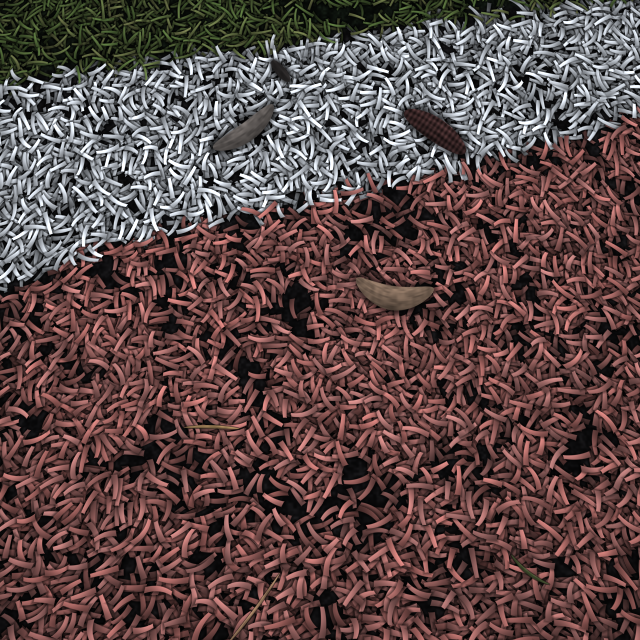
This texture is drawn by a Shadertoy shader. Its source:

```glsl
// Artificial turf seen at a slant: a green strip, a painted white line and a red field.
// Layers of jittered grid cells each hold one bent blade, painted from deep to high
// over dark rubber granules; a few dry husks and straws lie on top.

#define CELL 0.030         // blade spacing at the near edge
#define BLADE_WIDTH 0.0043 // half width of a red blade
#define LAYERS 7
#define RED_TINT vec3(0.76, 0.465, 0.445)
#define WHITE_TINT vec3(0.90, 0.93, 0.97)
#define GREEN_TINT vec3(0.33, 0.43, 0.23)
#define SHADOW 0.42        // darkening around each blade
#define SHADOW_REACH 0.006

vec4 hash4(vec2 p) {
    vec4 h = fract(p.xyxy * vec4(0.1031, 0.1030, 0.0973, 0.1099));
    h += dot(h, h.wzxy + 33.33);
    return fract((h.xxyz + h.yzzw) * h.zywx);
}

float noise(vec2 p) {
    vec2 i = floor(p), f = fract(p);
    f = f * f * (3.0 - 2.0 * f);
    float low = mix(hash4(i).x, hash4(i + vec2(1, 0)).x, f.x);
    float high = mix(hash4(i + vec2(0, 1)).x, hash4(i + vec2(1, 1)).x, f.x);
    return mix(low, high, f.y);
}

// Ground coordinates: blades shrink gently toward the top
vec2 toGround(vec2 uv) {
    return vec2((uv.x - 0.5) * (1.0 + 0.5 * uv.y), uv.y + 0.25 * uv.y * uv.y);
}

vec2 toCanvas(vec2 q) {
    float y = 2.0 * (sqrt(max(1.0 + q.y, 0.0)) - 1.0);
    return vec2(q.x / (1.0 + 0.5 * y) + 0.5, y);
}

// x: height above the red border, y: height above the green border
vec2 borders(vec2 uv) {
    float c = uv.x - 0.5;
    return uv.y - vec2(0.69 + 0.2 * c + 0.28 * c * c * c, 0.868 + 0.14 * uv.x);
}

vec3 granules(vec2 q) {
    float lump = noise(q * 95.0) * 0.6 + noise(q * 210.0) * 0.4;
    return mix(vec3(0.025, 0.024, 0.027), vec3(0.13, 0.125, 0.135), lump * lump);
}

void paintBlade(inout vec3 col, vec2 q, vec2 cell, float layer, vec2 shift, float aa) {
    vec4 h = hash4(cell + layer * 57.0 + 211.0);
    vec4 k = hash4(h.xy * 731.0 + h.zw * 97.0);
    vec2 root = (cell + h.xy - shift) * CELL;

    // The colour is chosen at the root, so the borders stay ragged
    vec2 edge = borders(toCanvas(root)) + (k.xy - 0.5) * 0.026;
    bool white = edge.x > 0.0 && edge.y < 0.0;
    bool green = edge.y >= 0.0;
    float clump = smoothstep(0.2, 0.65, noise(root * 17.0 + 40.0));
    float density = white ? mix(0.55, 0.95, clump) : mix(0.28, 0.90, clump);
    if (h.z > density) return;

    // Bent strip in its own frame
    float angle = 6.283 * noise(root * 11.0 + 9.0) + (k.z - 0.5) * 3.8;
    vec2 dir = vec2(cos(angle), sin(angle));
    vec2 r = q - root;
    float reach = CELL * mix(0.50, 0.86, h.w);
    float width = BLADE_WIDTH * (green ? 0.62 : white ? 0.92 : 1.0);
    float s = dot(r, dir) / reach;
    float n = dot(r, vec2(-dir.y, dir.x)) + (k.w - 0.5) * 0.5 * reach * (s * s - 0.3);
    float d = max(abs(n) - width * (1.0 - 0.22 * s), (abs(s) - 1.0) * reach);

    // Lighter toward the tip, the upper layers and one long side
    float level = (layer + 1.0) / float(LAYERS);
    float tone = mix(0.40, 1.0, level) * mix(0.78, 1.10, k.y);
    tone *= mix(0.70, 1.06, smoothstep(-1.0, 0.5, s));
    tone *= 1.0 + 0.12 * clamp(n / width, -1.0, 1.0) * sign(dir.x);
    vec3 tint = green ? mix(GREEN_TINT, vec3(0.45, 0.47, 0.30), k.x * k.x)
              : white ? WHITE_TINT * 1.04 : RED_TINT * mix(vec3(1), vec3(0.92, 1.02, 1.04), k.x);
    col *= 1.0 - SHADOW * (1.0 - smoothstep(0.0, SHADOW_REACH, d));
    col = mix(col, tint * tone, 1.0 - smoothstep(-aa, aa, d));
}

// Tapered curved scrap from a to b, with shadow, rounded light and streaks
void paintScrap(inout vec3 col, vec2 p, vec2 a, vec2 b, float bend, float radius, vec3 tint, float scales) {
    vec2 axis = b - a;
    float len = length(axis);
    vec2 u = axis / len;
    float t = dot(p - a, u) / len;
    float arc = max(4.0 * t * (1.0 - t), 0.0);
    float n = dot(p - a, vec2(-u.y, u.x)) - bend * arc;
    float d = max(abs(n) - radius * sqrt(arc), (abs(t - 0.5) - 0.5) * len);
    float aa = 0.8 / iResolution.y;
    float round_ = clamp(n / radius, -1.0, 1.0);
    float streak = noise(vec2(t * len * 80.0, n * 380.0)) * 0.6 + noise(p * 170.0) * 0.4;
    float ridge = sin(t * 50.0 + n * 330.0) * sin(t * 50.0 - n * 330.0);
    float light = (0.72 + 0.5 * streak) * (0.92 + 0.25 * round_) * (1.0 + scales * ridge);
    col *= 1.0 - 0.55 * (1.0 - smoothstep(0.0, min(radius, 0.012), d));
    col = mix(col, tint * light, 1.0 - smoothstep(-aa, aa, d));
}

void mainImage(out vec4 fragColor, in vec2 fragCoord) {
    vec2 uv = fragCoord / iResolution.xy;
    vec2 q = toGround(uv);
    float aa = 0.75 * (1.0 + 0.5 * uv.y) / iResolution.y;
    vec3 col = granules(q);
    col = mix(col, col * vec3(0.8, 1.15, 0.75), smoothstep(0.0, 0.02, borders(uv).y));

    // Turf, deep layers first
    for (int l = 0; l < LAYERS; l++) {
        vec2 shift = float(l) * vec2(0.37, 0.61);
        vec2 cell = floor(q / CELL + shift);
        for (int j = -1; j <= 1; j++)
            for (int i = -1; i <= 1; i++)
                paintBlade(col, q, cell + vec2(i, j), float(l), shift, aa);
    }

    // Husks, cone and leaf
    paintScrap(col, uv, vec2(0.556, 0.563), vec2(0.678, 0.547), -0.021, 0.019, vec3(0.47, 0.39, 0.33), 0.0);
    paintScrap(col, uv, vec2(0.333, 0.768), vec2(0.427, 0.836), -0.010, 0.015, vec3(0.36, 0.34, 0.33), 0.0);
    paintScrap(col, uv, vec2(0.632, 0.826), vec2(0.727, 0.761), 0.004, 0.018, vec3(0.21, 0.14, 0.14), 0.5);
    paintScrap(col, uv, vec2(0.425, 0.905), vec2(0.452, 0.873), 0.0, 0.008, vec3(0.16, 0.15, 0.15), 0.0);

    // Straws
    paintScrap(col, uv, vec2(0.288, 0.332), vec2(0.374, 0.330), 0.002, 0.0024, vec3(0.62, 0.50, 0.34), 0.0);
    paintScrap(col, uv, vec2(0.352, -0.010), vec2(0.437, 0.104), -0.003, 0.0022, vec3(0.66, 0.52, 0.40), 0.0);
    paintScrap(col, uv, vec2(0.799, 0.133), vec2(0.858, 0.087), -0.006, 0.0026, vec3(0.28, 0.33, 0.20), 0.0);

    // Soft falloff toward the lower corners
    vec2 c = uv - vec2(0.45, 0.6);
    col *= 1.04 - 0.28 * dot(c, c);
    fragColor = vec4(clamp(col, 0.0, 1.0), 1.0);
}
```
